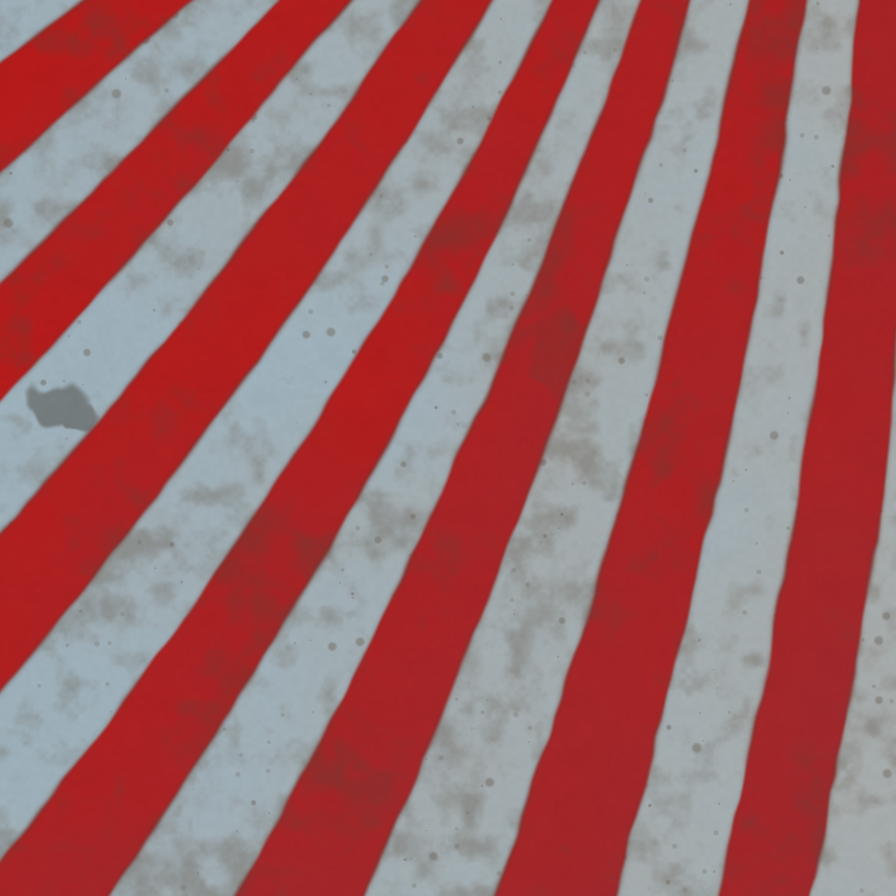
This pattern is drawn by a three.js fragment shader. Its source:

```glsl
// Seven red painted stripes fanning over weathered blue-white boards.
// Each stripe edge is a quadratic curve whose position is a cubic in its index;
// noise and hashed specks add worn edges, grime, stains and a bare patch.
varying vec2 vUv;

const int EDGES = 14;
const float SOFT = 0.0026;
const vec3 WHITE_COOL = vec3(0.615, 0.690, 0.730);
const vec3 WHITE_WARM = vec3(0.650, 0.670, 0.670);
const vec3 RED_BRIGHT = vec3(0.710, 0.105, 0.105);
const vec3 RED_DULL = vec3(0.625, 0.155, 0.170);
const vec3 GRIME = vec3(0.420, 0.390, 0.350);
const vec3 SEAM = vec3(0.400, 0.230, 0.200);
const vec3 BARE = vec3(0.430, 0.450, 0.450);

float hash(vec2 p) {
  vec3 q = fract(p.xyx * 0.1031);
  q += dot(q, q.yzx + 33.33);
  return fract((q.x + q.y) * q.z);
}

float noise(vec2 p) {
  vec2 i = floor(p), f = fract(p);
  f = f * f * (3.0 - 2.0 * f);
  return mix(mix(hash(i), hash(i + vec2(1.0, 0.0)), f.x),
             mix(hash(i + vec2(0.0, 1.0)), hash(i + 1.0), f.x), f.y);
}

float fbm(vec2 p) {
  float sum = 0.0, amp = 0.5;
  for (int i = 0; i < 4; i++) {
    sum += amp * noise(p);
    p = p * 2.03 + 17.7;
    amp *= 0.5;
  }
  return sum / 0.9375;
}

// Quadratic in depth t (0 top, 1 bottom) for edge k: constant, linear, square
vec3 edgeCurve(float k) {
  float u = k - 9.0;
  vec3 x = vec3(0.777, 0.616, 0.414) + u * (vec3(0.0547, 0.0918, 0.1393)
         + u * (vec3(0.00052, -0.00065, -0.0038) + u * vec3(0.000326, 0.00039, 0.0)));
  x += 0.009 * cos(6.2832 * (k - 6.0) / 5.0); // uneven hand-painted widths
  return vec3(x.x, 4.0 * x.y - 3.0 * x.x - x.z, 2.0 * (x.x + x.z) - 4.0 * x.y);
}

// Signed distance to edge k, positive on its right
float edgeDistance(vec2 p, float k) {
  vec3 c = edgeCurve(k);
  float t = 1.0 - p.y;
  float slope = c.y + 2.0 * c.z * t;
  return (p.x - c.x - t * (c.y + t * c.z)) / sqrt(1.0 + slope * slope);
}

// Returns red coverage and distance to the nearest edge
vec2 stripes(vec2 p) {
  float red = 0.0, nearest = 1.0, side = 1.0;
  for (int i = 0; i < EDGES; i++) {
    float d = edgeDistance(p, float(i));
    red += side * smoothstep(-SOFT, SOFT, d);
    nearest = min(nearest, abs(d));
    side = -side;
  }
  return vec2(red, nearest);
}

// Soft round spots, at most one per grid cell
float specks(vec2 p, float cells, float density) {
  vec2 g = p * cells, id = floor(g);
  vec2 center = 0.3 + 0.4 * vec2(hash(id + 3.1), hash(id + 8.7));
  float radius = mix(0.08, 0.26, hash(id + 5.3));
  float spot = 1.0 - smoothstep(radius * 0.4, radius, length(fract(g) - center));
  return spot * step(hash(id), density);
}

float blot(vec2 p, vec2 center, vec2 size) {
  float r = length((p - center) / size) + 0.7 * (noise(p * 60.0) - 0.5);
  return 1.0 - smoothstep(0.75, 1.1, r);
}

void main() {
  vec2 p = vUv;
  float wobble = noise(p * 16.0) + 0.5 * noise(p * 45.0) - 0.75;
  vec2 paint = stripes(p + vec2(wobble * 0.005, 0.0));
  float broad = fbm(p * 5.0 + 2.0);
  float fine = fbm(p * 38.0);

  // Paint colours, cooler and brighter toward the upper left
  float fade = clamp(0.5 + 0.55 * (p.x - p.y) + 0.7 * (broad - 0.5), 0.0, 1.0);
  vec3 white = mix(WHITE_COOL, WHITE_WARM, clamp(p.x + broad - 0.5, 0.0, 1.0));
  vec3 red = mix(RED_BRIGHT, RED_DULL, fade);

  // Grime, specks and the bare patch on the white
  float dirt = smoothstep(0.50, 0.85, 0.6 * fine + 0.5 * broad);
  white = mix(white, GRIME, 0.45 * dirt);
  float spots = specks(p, 34.0, 0.10) + 0.6 * specks(p + 0.37, 62.0, 0.08);
  white = mix(white, GRIME, 0.45 * min(spots, 1.0));
  float patchMask = max(blot(p, vec2(0.060, 0.549), vec2(0.032, 0.024)),
                        blot(p, vec2(0.088, 0.532), vec2(0.020, 0.016)));
  white = mix(white, BARE, 0.85 * patchMask);

  // Brown smudges on the red
  float smudge = smoothstep(0.52, 0.85, 0.5 * fine + 0.55 * fbm(p * 8.0 + 9.0));
  smudge += 0.5 * blot(p, vec2(0.625, 0.605), vec2(0.035, 0.050));
  red = mix(red, SEAM, 0.45 * min(smudge, 1.0));

  // Dirty seam along every edge
  vec3 color = mix(white, red, paint.x);
  float seam = exp(-pow(paint.y / 0.0035, 2.0));
  color = mix(color, SEAM, seam * mix(0.10, 0.50, noise(p * 22.0 + 4.0)));
  color *= 1.0 + 0.04 * (fine - 0.5) + 0.02 * (noise(p * 190.0) - 0.5);
  gl_FragColor = vec4(color, 1.0);
}
```
